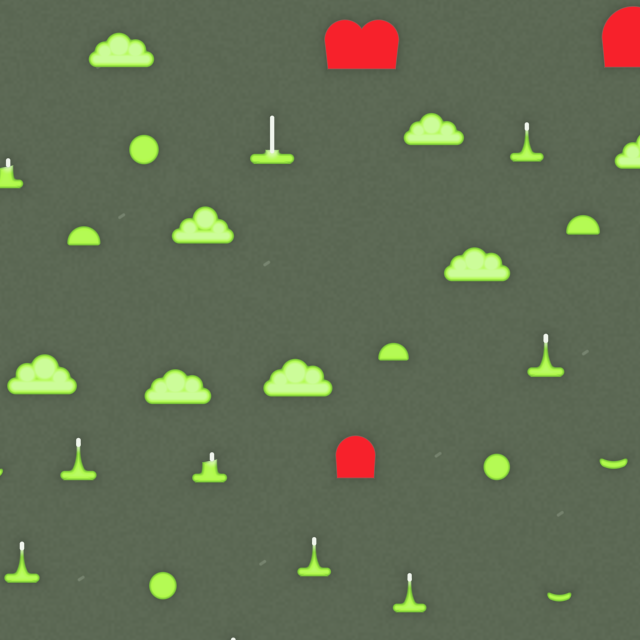
This pattern is drawn by a WebGL 1 fragment shader. Its source:

```glsl
precision highp float;
// Scattered glossy green clouds, spires, domes and discs with a few red arches on grey-green felt.

uniform vec2 u_resolution;

const vec3 FELT  = vec3(0.36, 0.41, 0.33);
const vec3 LEAF  = vec3(0.69, 0.98, 0.28);
const vec3 PALE  = vec3(0.80, 0.99, 0.60);
const vec3 RIM   = vec3(0.47, 0.76, 0.22);
const vec3 RED   = vec3(0.97, 0.13, 0.17);
const vec3 RED_RIM = vec3(0.60, 0.36, 0.34);
const vec3 WHITE = vec3(0.94, 0.96, 0.93);

const vec2 GRID = vec2(5.0, 6.0);       // columns and rows of motifs
const vec2 JITTER = vec2(0.09, 0.085);  // full range of random offset
const float LIFT = 0.02;                // upward shift of all rows
const float ROW_STAGGER = 0.25;         // sideways shift of alternate rows, in cells
const float SOFTNESS = 0.0013;
const float HALO = 0.14;
const float HALO_WIDTH = 0.007;
const float GRAIN = 0.022;
const float GRAIN_SCALE = 210.0;
const float FAR = 1.0;

vec2 hash2(vec2 p) {
  vec3 q = fract(p.xyx * vec3(0.1031, 0.1030, 0.0973));
  q += dot(q, q.yzx + 33.33);
  return fract((q.xx + q.yz) * q.zy);
}

float valueNoise(vec2 p) {
  vec2 i = floor(p), f = fract(p);
  f = f * f * (3.0 - 2.0 * f);
  float low = mix(hash2(i).x, hash2(i + vec2(1.0, 0.0)).x, f.x);
  float high = mix(hash2(i + vec2(0.0, 1.0)).x, hash2(i + 1.0).x, f.x);
  return mix(low, high, f.y);
}

float smoothUnion(float a, float b, float k) {
  float h = max(k - abs(a - b), 0.0) / k;
  return min(a, b) - 0.25 * h * h * k;
}

float capsule(vec2 p, vec2 a, vec2 b, float r) {
  vec2 ab = b - a;
  return length(p - a - ab * clamp(dot(p - a, ab) / dot(ab, ab), 0.0, 1.0)) - r;
}

float cloud(vec2 p, vec2 seed) {
  p.x *= seed.x < 0.5 ? -1.0 : 1.0;
  float d = capsule(p, vec2(-0.039, -0.015), vec2(0.039, -0.015), 0.0125);
  d = smoothUnion(d, length(p - vec2(-0.022, -0.004 + 0.006 * seed.y)) - 0.017, 0.003);
  d = smoothUnion(d, length(p - vec2(0.004, 0.004 + 0.009 * seed.x)) - 0.021, 0.003);
  return smoothUnion(d, length(p - vec2(0.026, -0.003)) - 0.016, 0.003);
}

// Flared mound standing on a rounded foot
float hill(vec2 p, float height, float neck, float foot) {
  float taper = 1.0 - clamp(p.y / height, 0.0, 1.0);
  float flank = 0.8 * (abs(p.x) - mix(neck, foot, taper * taper * taper));
  float d = max(flank, abs(p.y - 0.5 * height) - 0.5 * height);
  return smoothUnion(d, capsule(p, vec2(-foot, 0.007), vec2(foot, 0.007), 0.007), 0.004);
}

float dome(vec2 p) {
  vec2 e = vec2(length(p) - 0.021, -p.y);
  return length(max(e, 0.0)) + min(max(e.x, e.y), 0.0) - 0.004;
}

float crescent(vec2 p) {
  return length(vec2(max(abs(p.x) - 0.015, 0.0), p.y - 14.0 * p.x * p.x)) - 0.0058;
}

// Flat-footed arch; a lobe offset splits its top in two
float arch(vec2 p, float lobe, float radius, float depth) {
  float x = abs(p.x) * (1.0 + 2.2 * max(-p.y, 0.0)) - lobe;
  return max(length(vec2(x, max(p.y, 0.0))) - radius, -p.y - depth);
}

// Blends one cell's motif over the colour
vec3 drawMotif(vec3 col, vec2 p, float kind, vec2 seed, float edge) {
  float scale = 0.9 + 0.16 * seed.y;
  p /= scale;
  vec2 base = p + vec2(0.0, 0.03);
  float d = FAR, tip = FAR, paleness = 0.15;
  bool isRed = false;
  if (kind < 5.5) {          // spire
    d = hill(base, 0.058, 0.0026, 0.022);
    tip = capsule(base, vec2(0.0, 0.056), vec2(0.0, 0.063), 0.0037);
    paleness = 0.35;
  } else if (kind < 7.5) {   // stump with a slanted top
    d = hill(base, 0.036 + 0.2 * base.x, 0.0125, 0.023);
    tip = capsule(base, vec2(0.004, 0.039), vec2(0.004, 0.047), 0.0038);
  } else if (kind < 10.5) d = dome(p);
  else if (kind < 13.5) d = length(p) - 0.0225;
  else if (kind < 15.5) d = crescent(p);
  else if (kind == 17.0 || kind == 20.0) {
    isRed = true;
    d = kind == 17.0 ? arch(p, 0.0, 0.048, 0.045) : arch(p, 0.0, 0.031, 0.035);
  } else if (kind < 21.5) return col;
  else if (kind < 29.5) {
    d = cloud(p, seed);
    paleness = 1.0;
  } else if (kind < 30.5) {
    isRed = true;
    d = arch(p, 0.026, 0.032, 0.045);
  } else {                   // dish with a stick
    d = hill(base, 0.02, 0.01, 0.026);
    tip = capsule(base, vec2(0.0, 0.018), vec2(0.0, 0.068), 0.0032);
  }
  d *= scale;
  tip *= scale;

  vec3 body = mix(RIM, LEAF, smoothstep(0.0, 0.0045, -d));
  body = mix(body, PALE, paleness * smoothstep(0.002, 0.009, -d));
  body = mix(body, WHITE, 0.55 * (1.0 - smoothstep(0.0, 0.012, tip)));
  if (isRed) body = mix(RED_RIM, RED, smoothstep(0.0, 0.0022, -d));

  col *= 1.0 - HALO * exp(-max(min(d, tip), 0.0) / HALO_WIDTH);
  col = mix(col, body, 1.0 - smoothstep(-edge, edge, d));
  return mix(col, WHITE, 1.0 - smoothstep(-edge, edge, tip));
}

void main() {
  float size = min(u_resolution.x, u_resolution.y);
  vec2 uv = gl_FragCoord.xy / size;
  float edge = max(SOFTNESS, 0.8 / size);
  vec3 col = FELT + GRAIN * (valueNoise(uv * GRAIN_SCALE) - 0.5);

  // Sparse faint flecks
  vec2 fleckCell = floor(uv * 4.0), fleckSeed = hash2(fleckCell + 71.0);
  vec2 fleck = uv - (fleckCell + 0.15 + 0.7 * fleckSeed) / 4.0;
  float fleckDist = capsule(fleck, vec2(-0.003, -0.002), vec2(0.003, 0.002), 0.0008);
  col += 0.1 * step(0.5, fleckSeed.x) * (1.0 - smoothstep(0.0, 0.003, fleckDist));

  // Triangular numbers modulo 32 deal every kind out once over the grid
  vec2 home = floor(uv * GRID);
  for (int j = -1; j <= 1; j++) {
    for (int i = -1; i <= 1; i++) {
      vec2 cell = home + vec2(float(i), float(j));
      vec2 seed = hash2(cell + 19.0);
      float n = cell.x + GRID.x * cell.y;
      float kind = mod(floor(n * (n + 1.0) * 0.5 + 0.5) * 11.0, 32.0);
      float stagger = ROW_STAGGER * (mod(cell.y, 2.0) * 2.0 - 1.0);
      vec2 center = (cell + 0.5 + vec2(stagger, 0.0)) / GRID;
      center += JITTER * (seed - 0.5) + vec2(0.0, LIFT);
      col = drawMotif(col, uv - center, kind, hash2(cell + 43.0), edge);
    }
  }
  gl_FragColor = vec4(col, 1.0);
}
```
